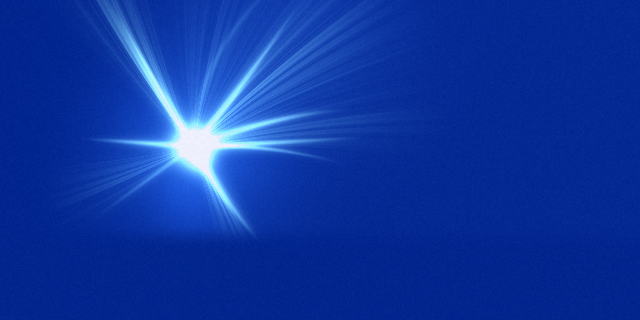
Reproduce this background procedurally as a WebGL 1 fragment shader.

```glsl
precision highp float;

uniform vec2 u_resolution;

const float PI = 3.14159265;

float hash(vec2 p) {
  vec3 q = fract(p.xyx * 0.1031);
  q += dot(q, q.yzx + 33.33);
  return fract((q.x + q.y) * q.z);
}

// Smooth one-dimensional noise
float noise(float x) {
  float i = floor(x);
  float f = fract(x);
  f *= f * (3.0 - 2.0 * f);
  return mix(hash(vec2(i, 7.0)), hash(vec2(i + 1.0, 7.0)), f);
}

float bell(float x) {
  return exp(-x * x);
}

// Signed angle from a direction, wrapped to -PI..PI
float angleFrom(float angle, float direction) {
  return mod(angle - direction + PI, 2.0 * PI) - PI;
}

// Tapered beam; polar = (radius, angle), bend turns it with distance
float beam(vec2 polar, float direction, float bend, float reach, float width) {
  float r = polar.x;
  float across = r * angleFrom(polar.y, direction + bend * r);
  float w = mix(width, 0.003, clamp(r / reach, 0.0, 1.0));
  float profile = bell(across / w) + 0.3 * bell(across / (w * 3.0));
  return profile * (1.0 - smoothstep(0.25 * reach, reach, r));
}

// Soft sector filled with fine streaks
float fan(vec2 polar, float direction, float spread, float reach) {
  float d = angleFrom(polar.y, direction);
  float bent = d + 0.12 * polar.x;
  float streaks = 0.65 * noise(bent * 34.0 + 60.0) + 0.5 * noise(bent * 95.0 + 400.0);
  float fade = 1.0 - smoothstep(0.1 * reach, reach, polar.x);
  return bell(d / spread) * (0.2 + 1.2 * streaks * streaks) * fade;
}

void main() {
  vec2 p = gl_FragCoord.xy / u_resolution.y;
  vec2 q = p - vec2(0.604, 0.542);
  float r = length(q);
  vec2 polar = vec2(r, atan(q.y, q.x + 1e-5));

  // Deep blue ground, a little lighter above the lower band
  float aboveBand = smoothstep(0.22, 0.30, p.y);
  vec3 color = vec3(0.004, 0.142, 0.555);
  color += vec3(0.014, 0.016, 0.018) * aboveBand * smoothstep(0.2, 0.9, p.x);

  // Blue haze around the star and at the top
  float haze = bell(r / 0.27) + 0.35 * bell(length((p - vec2(0.88, 0.92)) / vec2(0.38, 0.36)));
  haze += 0.3 * bell(length((p - vec2(0.60, 0.37)) / vec2(0.10, 0.13)));
  color += vec3(0.06, 0.13, 0.24) * haze * aboveBand;

  // Streaked fans
  float light = 0.85 * fan(polar, 2.09, 0.16, 0.85);
  light += 0.55 * fan(polar, 0.66, 0.30, 0.92);
  light += 0.22 * fan(polar, 1.30, 0.42, 0.75);
  light += 0.35 * fan(polar, 0.12, 0.14, 0.85);
  light += 0.35 * fan(polar, 3.50, 0.22, 0.55);
  light += 0.75 * fan(polar, -1.13, 0.16, 0.40);

  // Beams of the star
  light += 1.0 * beam(polar, 2.13, -0.06, 0.62, 0.016);
  light += 0.9 * beam(polar, 0.88, 0.10, 0.58, 0.013);
  light += 1.0 * beam(polar, 0.385, -0.30, 0.53, 0.015);
  light += 0.8 * beam(polar, 0.04, 0.03, 0.56, 0.011);
  light += 0.7 * beam(polar, 0.05, -0.35, 0.50, 0.008);
  light += 0.9 * beam(polar, 3.07, 0.0, 0.37, 0.011);
  light += 1.1 * beam(polar, -1.07, 0.30, 0.40, 0.018);
  light += 0.35 * beam(polar, 3.77, 0.0, 0.40, 0.008);
  light += 0.22 * beam(polar, 1.525, -0.75, 0.75, 0.014);
  light *= aboveBand;

  // White-hot core, drawn out to the lower right
  light += 0.45 * exp(-r / 0.09);
  light += 2.4 * bell(r / 0.056);
  light += 1.2 * bell(length((q - vec2(0.025, -0.035)) / vec2(0.030, 0.038)));

  color += light * vec3(0.40, 0.55, 0.35);
  color = min(color, vec3(0.93, 0.94, 0.99));

  // Fine grain
  color += 0.022 * (hash(floor(p * 256.0)) - 0.5);
  gl_FragColor = vec4(color, 1.0);
}
```
